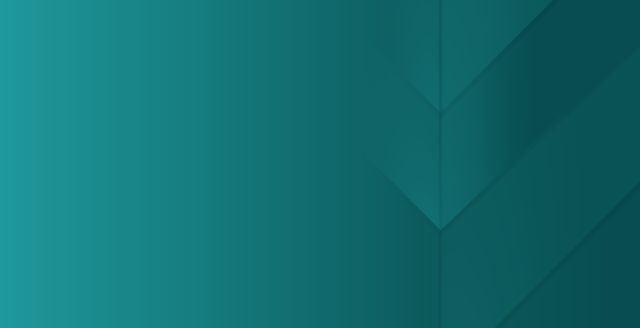
This background is drawn by a Shadertoy shader. Its source:

```glsl
const vec3 DEEP_TEAL = vec3(0.028, 0.300, 0.310);
const vec3 BRIGHT_TEAL = vec3(0.120, 0.600, 0.610);
const float BASE_FALL = 0.62;          // horizontal darkening per unit
const float SPINE_X = 1.345;
const float SPINE_HALF_WIDTH = 0.005;
const float SPINE_DEPTH = 0.11;
const float SHADOW_WIDTH = 0.015;
const float SHADOW_DEPTH = 0.06;
const float LEAF_FADE_HEIGHT = 0.38;
const int BANDS = 3;

// Chevrons, listed from the lowest to the highest
const float TIP_Y[BANDS] = float[](-0.165, 0.298, 0.657);
const float SLOPE[BANDS] = float[](1.005, 0.955, 1.0);
const float LEFT_REACH[BANDS] = float[](0.10, 0.26, 0.19);
const float LEFT_LIFT[BANDS] = float[](0.0, 0.26, 0.24);
const float INNER_LIGHT[BANDS] = float[](0.27, 0.39, 0.38);
const float OUTER_LIGHT[BANDS] = float[](0.08, 0.02, 0.13);
const float RIGHT_REACH[BANDS] = float[](0.50, 0.31, 0.42);

float cover(float signedDistance, float pixel) {
    return smoothstep(-pixel, pixel, signedDistance);
}

// Thin shade just below an edge; zero on and above it
float edgeShadow(float signedDistance, float pixel) {
    return cover(signedDistance + SHADOW_WIDTH, pixel * 2.0);
}

float leftLight(vec2 p, float pixel) {
    float base = 1.0 - BASE_FALL * p.x;
    float light = base;
    float across = max(SPINE_X - p.x, 0.0);
    for (int i = 0; i < BANDS; i++) {
        float d = (p.y - TIP_Y[i] - across) * 0.707;
        float reach = 1.0 - smoothstep(0.0, LEFT_REACH[i], across);
        float height = exp(-max(d, 0.0) / LEAF_FADE_HEIGHT);
        float leaf = base + LEFT_LIFT[i] * reach * height;
        light -= SHADOW_DEPTH * 0.6 * reach * edgeShadow(d, pixel);
        light = mix(light, leaf, cover(d, pixel));
    }
    return light;
}

float rightLight(vec2 p, float pixel) {
    float across = max(p.x - SPINE_X, 0.0);
    float light = max(0.20 - 0.36 * across, 0.02);
    for (int i = 0; i < BANDS; i++) {
        float d = (p.y - TIP_Y[i] - SLOPE[i] * across) * 0.707;
        float reach = smoothstep(0.0, RIGHT_REACH[i], across);
        float band = mix(INNER_LIGHT[i], OUTER_LIGHT[i], reach);
        band -= 0.18 * max(d, 0.0) * (1.0 - reach);
        light -= SHADOW_DEPTH * edgeShadow(d, pixel);
        light = mix(light, band, cover(d, pixel));
    }
    return light;
}

void mainImage(out vec4 fragColor, in vec2 fragCoord) {
    float pixel = 1.0 / iResolution.y;
    vec2 p = fragCoord * pixel;
    p.x *= 1.954 * iResolution.y / iResolution.x;

    // Two sides joined at the spine
    float light = mix(leftLight(p, pixel), rightLight(p, pixel),
                      cover(p.x - SPINE_X, pixel));

    // Dark spine, fainter toward the bottom
    float spine = cover(SPINE_HALF_WIDTH - abs(p.x - SPINE_X), pixel);
    light -= SPINE_DEPTH * spine * mix(0.6, 1.2, smoothstep(0.25, 0.7, p.y));

    fragColor = vec4(mix(DEEP_TEAL, BRIGHT_TEAL, max(light, -0.08)), 1.0);
}
```
